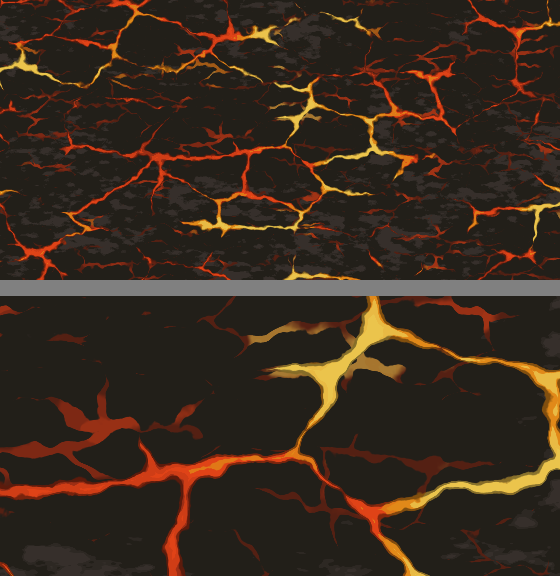
Top, the full canvas; bottom, a detail of the centre.
Reproduce this texture procedurally as a Shadertoy shader.

```glsl
vec2 hash2(vec2 p) {
    p = vec2(dot(p, vec2(127.1, 311.7)), dot(p, vec2(269.5, 183.3)));
    return fract(sin(p) * 43758.5);
}

float noise(vec2 p) {
    vec2 i = floor(p), f = fract(p);
    f = f * f * (3.0 - 2.0 * f);
    float low = mix(hash2(i).x, hash2(i + vec2(1, 0)).x, f.x);
    float high = mix(hash2(i + vec2(0, 1)).x, hash2(i + vec2(1, 1)).x, f.x);
    return mix(low, high, f.y);
}

float fbm(vec2 p) {
    float sum = 0.0, amp = 0.53;
    for (int i = 0; i < 4; i++) {
        sum += amp * noise(p);
        p = mat2(1.6, 1.2, -1.2, 1.6) * p + 7.3;
        amp *= 0.5;
    }
    return sum;
}

vec2 cellPoint(vec2 cell) {
    return cell + 0.04 + 0.92 * hash2(cell);
}

// Distance to Voronoi borders in canvas units; soft minimum fills the junctions
float crackDistance(vec2 p, vec2 scale, float sharpness) {
    vec2 q = p * scale, home = floor(q), nearest = home;
    float best = 1e3;
    for (int y = -1; y <= 1; y++)
    for (int x = -1; x <= 1; x++) {
        vec2 cell = home + vec2(x, y);
        vec2 r = cellPoint(cell) - q;
        if (dot(r, r) < best) {
            best = dot(r, r);
            nearest = cell;
        }
    }
    vec2 a = cellPoint(nearest) - q;
    float sum = 1e-20;
    for (int y = -2; y <= 2; y++)
    for (int x = -2; x <= 2; x++) {
        if (x == 0 && y == 0) continue;
        vec2 b = cellPoint(nearest + vec2(x, y)) - q;
        vec2 n = b - a;
        float d = dot(0.5 * (a + b), n) / length(n * scale);
        sum += exp(-sharpness * d);
    }
    return -log(sum) / sharpness;
}

float posterize(float v, float levels) {
    v *= levels;
    return (floor(v) + smoothstep(0.4, 0.6, fract(v))) / levels;
}

vec3 lava(float heat) {
    vec3 c = mix(vec3(0.62, 0.18, 0.08), vec3(0.88, 0.26, 0.09), smoothstep(0.0, 0.25, heat));
    c = mix(c, vec3(0.88, 0.53, 0.09), smoothstep(0.32, 0.58, heat));
    return mix(c, vec3(0.92, 0.77, 0.30), smoothstep(0.64, 0.9, heat));
}

void mainImage(out vec4 fragColor, in vec2 fragCoord) {
    vec2 p = fragCoord / iResolution.y;
    float px = 0.6 / iResolution.y;

    // Ragged distortion of the crack lines
    vec2 warped = p + 0.08 * (vec2(fbm(p * 7.0), fbm(p * 7.0 + 31.0)) - 0.5);
    warped += 0.012 * (vec2(noise(p * 55.0), noise(p * 55.0 + 17.0)) - 0.5);

    // Dark rock with small, faint, flat blotches
    vec3 color = vec3(0.135, 0.120, 0.098);
    float region = noise(p * vec2(3.6, 6.5) + 5.0);
    float blotch = fbm(p * vec2(24.0, 50.0)) + 0.6 * (region - 0.5);
    color = mix(color, vec3(0.175, 0.155, 0.138), smoothstep(0.73, 0.745, blotch));
    color = mix(color, vec3(0.210, 0.186, 0.168), smoothstep(0.79, 0.805, blotch));

    // Heat sets the hue, strength the width and the breaks
    float heat = smoothstep(0.3, 0.95, noise(p * vec2(4.0, 5.4) + 11.0));
    heat += 0.5 * (fbm(p * 24.0) - 0.5);
    float strength = noise(p * vec2(6.5, 9.0) + 3.0) + 0.7 * (fbm(p * 26.0 + 9.0) - 0.5);
    float gap = 0.007 * (1.0 - smoothstep(0.18, 0.42, strength));
    float jag = 0.008 * (fbm(p * 60.0 + 2.0) - 0.5);
    vec3 ember = vec3(0.33, 0.125, 0.075);

    // Fine, mostly dim, short side cracks
    float fine = crackDistance(warped + 4.0, vec2(6.5, 17.0), 380.0) + jag;
    float fineStrength = noise(p * vec2(9.0, 17.0) + 23.0) + 0.4 * (fbm(p * 30.0) - 0.5);
    float fineWidth = 0.0052 * smoothstep(0.45, 0.95, fineStrength) - 0.002 * (1.0 - smoothstep(0.4, 0.6, fineStrength));
    vec3 fineColor = mix(ember, lava(posterize(heat, 6.0)), 0.55 * smoothstep(0.72, 0.85, fineStrength));
    color = mix(color, fineColor, smoothstep(-px, px, fineWidth - fine));

    // Main cracks: dull rim around a glowing core
    float d = crackDistance(warped, vec2(3.7, 6.6), 150.0) + jag;
    float width = 0.0058 * smoothstep(0.3, 0.95, strength) - gap - 0.0003;
    float rimWidth = 0.0082 * smoothstep(0.15, 0.9, strength) - 0.6 * gap;
    float glow = posterize(clamp(heat + 26.0 * (width - d), 0.0, 1.0), 6.0);
    vec3 core = lava(glow);
    vec3 rim = mix(ember, core * 0.58, smoothstep(0.35, 0.6, strength));
    core = mix(ember, core, smoothstep(0.3, 0.5, strength));
    color = mix(color, rim, smoothstep(-px, px, rimWidth - d));
    color = mix(color, core, smoothstep(-px, px, width - d));

    fragColor = vec4(color, 1.0);
}
```
